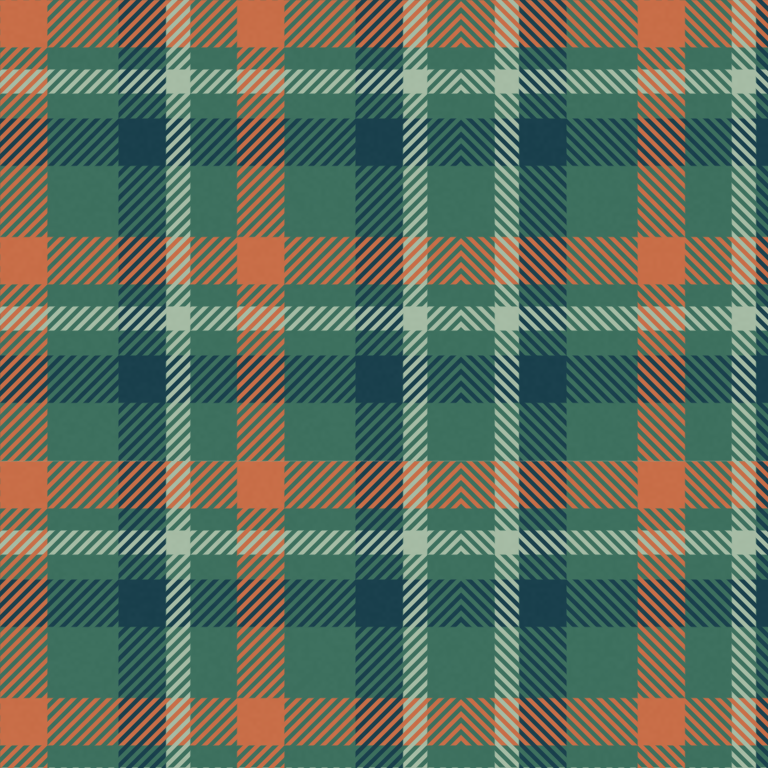
Reproduce this pattern procedurally as a Shadertoy shader.

```glsl
const float SETT = 0.3086;          // length of one sett on the canvas
const float FOLD = 0.6003;          // column where the sett and twill mirror
const float SEAM = 0.6003;          // depth from the top where the rows restart
const float TWILL_PER_SETT = 20.0;
const float TWILL_PHASE = 0.25;
const float SOFTNESS = 0.0014;      // least half width of a blurred edge
const float SEAM_WIDTH = 0.0013;
const float SEAM_STRENGTH = 0.3;
const float GRAIN = 0.012;

// Bands as centre and half width, in setts
const vec2 ORANGE_BAND = vec2(0.10, 0.10);
const vec2 NAVY_BAND = vec2(0.60, 0.10);
const vec2 WARP_SAGE_BAND = vec2(0.752, 0.051);
const vec2 WEFT_SAGE_BAND = vec2(0.344, 0.051);

const vec3 GREEN = vec3(0.24, 0.44, 0.37);
const vec3 NAVY = vec3(0.10, 0.25, 0.30);
const vec3 ORANGE = vec3(0.785, 0.43, 0.28);
const vec3 SAGE = vec3(0.65, 0.735, 0.645);

float hash(vec2 p) {
    vec3 q = fract(vec3(p.xyx) * 0.1031);
    q += dot(q, q.yzx + 33.33);
    return fract((q.x + q.y) * q.z);
}

float noise(vec2 p) {
    vec2 cell = floor(p);
    vec2 f = fract(p);
    f = f * f * (3.0 - 2.0 * f);
    return mix(mix(hash(cell), hash(cell + vec2(1, 0)), f.x),
               mix(hash(cell + vec2(0, 1)), hash(cell + vec2(1, 1)), f.x), f.y);
}

// Distance to the nearest repeat of a centre, for period one
float repeatDistance(float p, float centre) {
    return abs(fract(p - centre + 0.5) - 0.5);
}

float bandMask(float p, vec2 band, float soft) {
    return 1.0 - smoothstep(-soft, soft, repeatDistance(p, band.x) - band.y);
}

vec3 yarnColour(float p, vec2 sageBand, float soft) {
    vec3 colour = mix(GREEN, ORANGE, bandMask(p, ORANGE_BAND, soft));
    colour = mix(colour, NAVY, bandMask(p, NAVY_BAND, soft));
    return mix(colour, SAGE, bandMask(p, sageBand, soft));
}

void mainImage(out vec4 fragColor, in vec2 fragCoord) {
    float pixel = 1.0 / iResolution.y;
    vec2 uv = fragCoord * pixel;
    float depth = 1.0 - uv.y;
    float soft = max(0.6 * pixel, SOFTNESS) / SETT;

    // Mirrored columns and restarted rows, in setts
    float column = (FOLD - abs(uv.x - FOLD)) / SETT;
    float row = (depth - SEAM * step(SEAM, depth)) / SETT;

    // Diagonal twill chooses which yarn lies on top
    float twill = repeatDistance((column + row) * TWILL_PER_SETT, TWILL_PHASE);
    float twillSoft = min(soft * TWILL_PER_SETT, 0.25);
    float weftOnTop = 1.0 - smoothstep(0.25 - twillSoft, 0.25 + twillSoft, twill);
    vec3 warp = yarnColour(column, WARP_SAGE_BAND, soft);
    vec3 weft = yarnColour(row, WEFT_SAGE_BAND, soft);
    vec3 colour = mix(warp, weft, weftOnTop);

    // Pale seam and faint unevenness of the dye
    float seam = 1.0 - smoothstep(0.0, max(SEAM_WIDTH, pixel), abs(depth - SEAM));
    colour = mix(colour, SAGE, SEAM_STRENGTH * seam);
    colour += GRAIN * (noise(uv * 190.0) - 0.5);

    fragColor = vec4(colour, 1.0);
}
```
